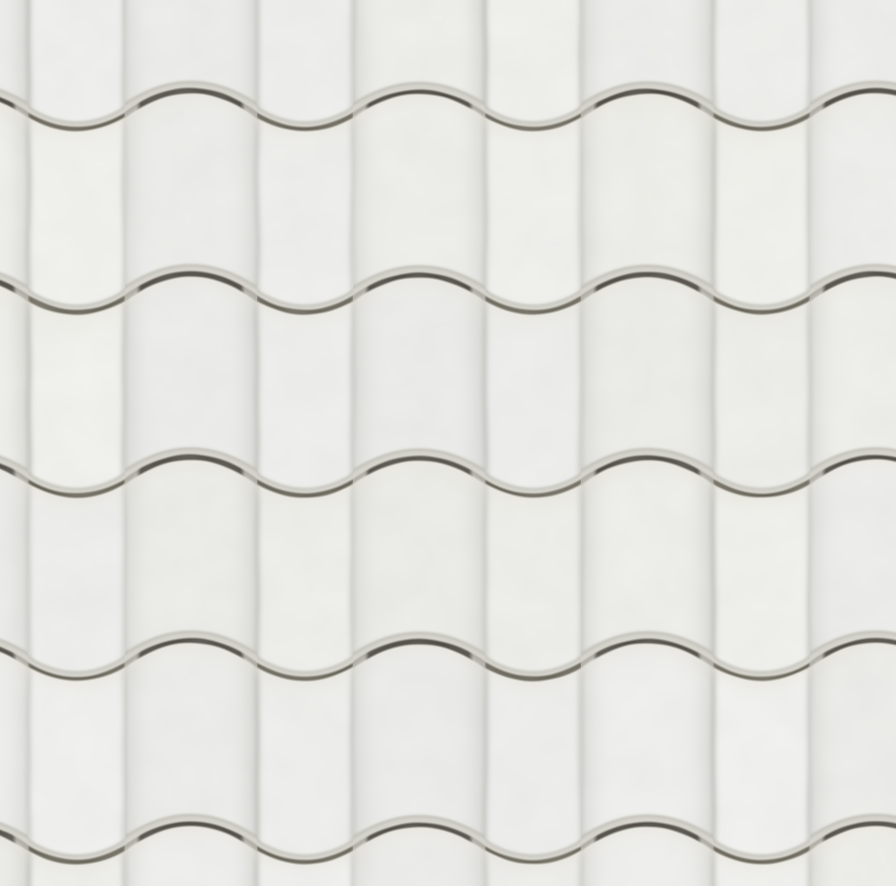
Reproduce this texture procedurally as a WebGL 2 fragment shader.

```glsl
#version 300 es
precision highp float;
// White clay roof tiles: rounded crests alternate with narrower troughs.
// Each row ends in a wavy lip with a dark gap below it; soft seams run down
// the tile sides, and hashes and gradient noise vary tone and line weight.

uniform vec2 u_resolution;
out vec4 outColor;

// The canvas spans SHEET design units; one tile is PITCH units.
const vec2 SHEET = vec2(768.0, 759.0);
const vec2 PITCH = vec2(195.7, 157.0);
const vec2 FIRST_TILE = vec2(107.0, 78.0);
const float CREST_WIDTH = 113.0;
const float JOIN_DROP = 20.5;

const vec3 GLAZE = vec3(0.927, 0.928, 0.922);
const vec3 SEAM = vec3(0.765, 0.765, 0.745);
const vec3 LIP = vec3(0.835, 0.830, 0.800);
const vec3 LIP_EDGE = vec3(0.730, 0.725, 0.690);
const vec3 CREST_GAP = vec3(0.310, 0.300, 0.275);
const vec3 TROUGH_GAP = vec3(0.410, 0.395, 0.350);
const vec3 CREAM = vec3(0.900, 0.885, 0.840);

float hash(vec2 p) {
    vec3 q = fract(p.xyx * vec3(0.1031, 0.1030, 0.0973));
    q += dot(q, q.yzx + 33.33);
    return fract((q.x + q.y) * q.z);
}

float cornerSlope(vec2 cell, vec2 offset) {
    float angle = 6.2832 * hash(cell);
    return dot(vec2(cos(angle), sin(angle)), offset);
}

float gradientNoise(vec2 p) {
    vec2 i = floor(p), f = fract(p);
    vec2 w = f * f * f * (f * (f * 6.0 - 15.0) + 10.0);
    vec2 e = vec2(1.0, 0.0);
    float low = mix(cornerSlope(i, f), cornerSlope(i + e, f - e), w.x);
    float high = mix(cornerSlope(i + e.yx, f - e.yx), cornerSlope(i + 1.0, f - 1.0), w.x);
    return mix(low, high, w.y);
}

// Soft stripe of the given half width around zero.
float stripe(float d, float halfWidth, float soft) {
    return 1.0 - smoothstep(halfWidth - soft, halfWidth + soft, abs(d));
}

float glow(float d, float radius) {
    return exp(-d * d / (radius * radius));
}

// Position across the current arch: -1 to 1 on a crest or a trough.
float archPosition(float x, bool crest) {
    float start = crest ? 0.0 : CREST_WIDTH;
    float width = crest ? CREST_WIDTH : PITCH.x - CREST_WIDTH;
    return 2.0 * (x - start) / width - 1.0;
}

// Seam shading: a thin line plus wider shade on the crest side.
float seamShade(float d) {
    float crestSide = glow(d, d > 0.0 ? 13.0 : 4.0);
    return 0.34 * glow(d, 3.2) + 0.36 * crestSide;
}

vec3 tileSurface(vec2 p, float x, vec2 tile, bool crest) {
    float blotch = gradientNoise(p / vec2(47.0, 38.0)) + 0.5 * gradientNoise(p / 17.0);
    float tone = 0.014 * (hash(tile + 7.0) - 0.5) + 0.012 * blotch;
    vec3 color = GLAZE + tone + (crest ? -0.003 : 0.004);
    color.b -= 0.012 * hash(tile + 19.0);

    float wobble = 1.6 * gradientNoise(vec2(tile.x * 5.3, p.y / 60.0));
    float left = min(x, PITCH.x - x) * (x < CREST_WIDTH ? 1.0 : -1.0);
    float shade = 0.85 * seamShade(left + wobble) + seamShade(CREST_WIDTH - x + wobble);
    shade *= 0.85 + 0.3 * hash(tile + 31.0);
    return mix(color, SEAM, clamp(shade, 0.0, 1.0));
}

// Lip and gap; d is the distance below the centre of the gap.
vec3 addLip(vec3 color, float d, float t, bool crest, vec2 tile, float wear, float soft) {
    float thickness = crest ? 7.5 : 6.0;
    color = mix(color, CREAM, 0.65 * smoothstep(-1.0, 1.0, d) * exp(-max(d, 0.0) / 7.0));
    color = mix(color, LIP, stripe(d + 0.5 * thickness, 0.5 * thickness, soft));
    color = mix(color, LIP_EDGE, (crest ? 0.55 : 0.38) * glow(d + thickness, 1.7));

    // The gap closes where the crest rolls over into the trough.
    float reach = crest ? stripe(t, 0.79, 0.05) : stripe(t, 1.0, 0.06);
    float weight = (crest ? 2.1 : 1.8) + 0.5 * (hash(tile + 43.0) - 0.5) + 0.6 * wear;
    float gap = stripe(d, weight, soft) * mix(0.28, 0.94, reach);
    vec3 gapColor = crest ? CREST_GAP : TROUGH_GAP;
    return mix(color, gapColor + 0.08 * wear, gap);
}

void main() {
    vec2 uv = gl_FragCoord.xy / u_resolution;
    vec2 p = vec2(uv.x, 1.0 - uv.y) * SHEET;
    float soft = max(1.4, SHEET.x / u_resolution.x);

    // Locate the column and its wavy lower edge.
    float column = floor((p.x - FIRST_TILE.x) / PITCH.x);
    float x = p.x - FIRST_TILE.x - column * PITCH.x;
    bool crest = x < CREST_WIDTH;
    float t = archPosition(x, crest);
    float rise = crest ? -20.5 + 2.0 * (hash(vec2(column, 3.0)) - 0.5) : 12.0;
    float wave = JOIN_DROP + rise * (1.0 - t * t);
    float slope = 4.0 * rise * t / (crest ? CREST_WIDTH : PITCH.x - CREST_WIDTH);

    // Locate the row and the distance to its nearest lip.
    float rowPosition = (p.y - FIRST_TILE.y - wave) / PITCH.y;
    float d = (fract(rowPosition + 0.5) - 0.5) * PITCH.y / sqrt(1.0 + slope * slope);
    vec3 color = tileSurface(p, x, vec2(column, floor(rowPosition)), crest);

    float wear = gradientNoise(p / vec2(23.0, 31.0));
    vec2 lipTile = vec2(column, floor(rowPosition + 0.5));
    color = addLip(color, d, t, crest, lipTile, wear, soft);
    outColor = vec4(color, 1.0);
}
```
